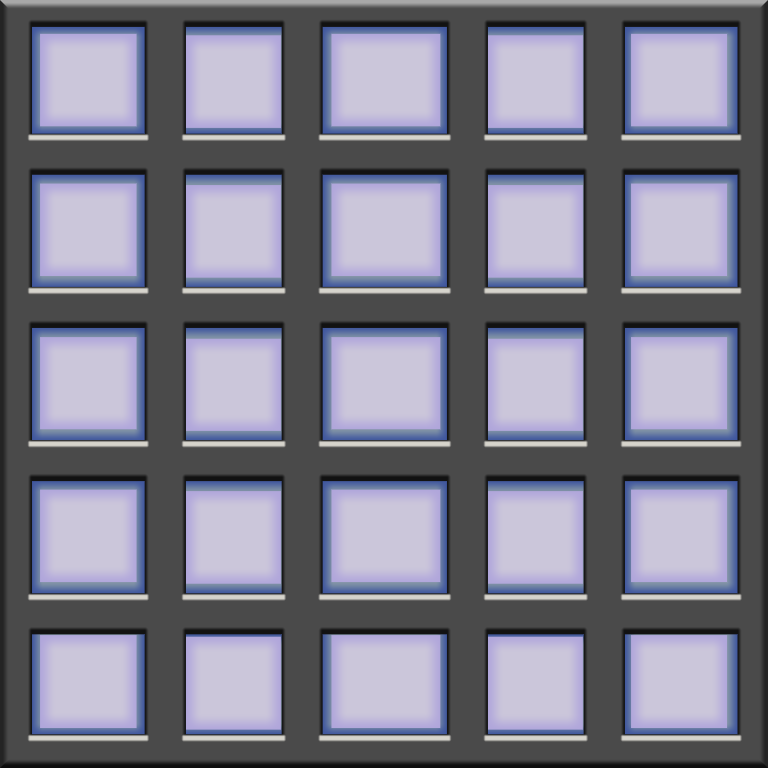
This pattern is drawn by a Shadertoy shader. Its source:

```glsl
// Five by five lilac panes sunk into a bevelled dark grey frame.
// Lengths are in percent of the canvas.
#define PITCH 19.95
#define PANE_HALF_HEIGHT 7.3
#define SHADOW_WIDTH 0.6
#define GLOW_WIDTH 2.1
#define FRAME vec3(0.29)
#define DARK vec3(0.07)
#define HIGHLIGHT vec3(0.84, 0.83, 0.80)
#define RIM_BLUE vec3(0.25, 0.34, 0.62)
#define RIM_GREY vec3(0.51, 0.58, 0.65)
#define PANE_EDGE vec3(0.69, 0.65, 0.86)
#define PANE_CENTER vec3(0.795, 0.775, 0.855)

// Rim thickness: left and right by column, bottom and top by row
const float RIM_LEFT[5] = float[5](1.05, 0.0, 1.15, 0.0, 0.8);
const float RIM_RIGHT[5] = float[5](1.05, 0.1, 0.85, 0.1, 1.35);
const float RIM_BOTTOM[5] = float[5](0.8, 1.45, 1.4, 1.4, 0.95);
const float RIM_TOP[5] = float[5](0.1, 1.1, 1.2, 1.15, 0.9);

float boxDistance(vec2 p, vec2 lo, vec2 hi) {
    vec2 d = abs(p - 0.5 * (lo + hi)) - 0.5 * (hi - lo);
    return length(max(d, 0.0)) + min(max(d.x, d.y), 0.0);
}

float minOf(vec4 v) { return min(min(v.x, v.y), min(v.z, v.w)); }
float productOf(vec4 v) { return v.x * v.y * v.z * v.w; }

// Distances inward from the left, right, bottom and top edges
vec4 edgeDistances(vec2 p, vec2 lo, vec2 hi) {
    return vec4(p.x - lo.x, hi.x - p.x, p.y - lo.y, hi.y - p.y);
}

// Grey slab: lit along its top edge, dark along the others
vec3 frameColor(vec2 p, float aa) {
    vec4 e = edgeDistances(p, vec2(-50.0), vec2(50.0));
    float side = min(e.x, e.y);
    vec3 edge = vec3(0.14);
    edge = mix(edge, vec3(0.05), smoothstep(-aa, aa, side - e.z));
    edge = mix(edge, vec3(0.66), smoothstep(-aa, aa, side - e.w));
    return mix(edge, FRAME, smoothstep(0.25, 1.2, minOf(e)));
}

// Blue rim around a softly glowing pane
vec3 paneColor(vec4 e, vec4 rim, float aa) {
    vec4 hasRim = step(0.3, rim);
    vec4 lit = mix(vec4(1.0), smoothstep(-0.2, 1.5, e), hasRim);
    vec3 rimColor = mix(RIM_BLUE, RIM_GREY, productOf(lit));
    vec4 inner = e - rim;
    float glow = productOf(smoothstep(-0.3, GLOW_WIDTH, inner));
    vec3 pane = mix(PANE_EDGE, PANE_CENTER, glow);
    return mix(rimColor, pane, smoothstep(-aa, aa, minOf(inner)));
}

void mainImage(out vec4 fragColor, in vec2 fragCoord) {
    vec2 p = 100.0 * fragCoord / iResolution.xy - 50.0;
    float aa = 60.0 / iResolution.y;

    // Cell index, and the opening with uneven widths and cropped outer rows
    vec2 cell = clamp(floor(p / PITCH + 0.5), -2.0, 2.0);
    float ring = abs(cell.x);
    float centerX = 0.1 + cell.x * (20.02 - 0.36 * ring);
    float halfWidth = ring < 0.5 ? 8.09 : (ring < 1.5 ? 6.23 : 7.33);
    float centerY = cell.y * PITCH;
    vec2 lo = vec2(centerX - halfWidth, max(centerY - PANE_HALF_HEIGHT, -45.6));
    vec2 hi = vec2(centerX + halfWidth, min(centerY + PANE_HALF_HEIGHT, 46.5));

    // Rims of the odd columns sit slightly lower
    ivec2 id = ivec2(cell) + 2;
    float drop = ring == 1.0 ? 0.2 : 0.0;
    vec4 rim = vec4(RIM_LEFT[id.x], RIM_RIGHT[id.x],
                    RIM_BOTTOM[id.y] - drop, RIM_TOP[id.y] + drop);

    // Shadow above and beside the opening, bright lip below it
    vec3 color = frameColor(p, aa);
    float shadow = boxDistance(p, lo, hi + vec2(0.0, 0.45));
    color = mix(DARK, color, smoothstep(0.0, SHADOW_WIDTH, shadow));
    float lip = boxDistance(p, lo - vec2(0.25, 0.65), vec2(hi.x + 0.25, lo.y - 0.35));
    color = mix(HIGHLIGHT, color, smoothstep(0.0, 0.4, lip));

    // Sunken pane
    vec4 e = edgeDistances(p, lo, hi);
    color = mix(color, paneColor(e, rim, aa), smoothstep(-aa, aa, minOf(e)));
    fragColor = vec4(color, 1.0);
}
```
